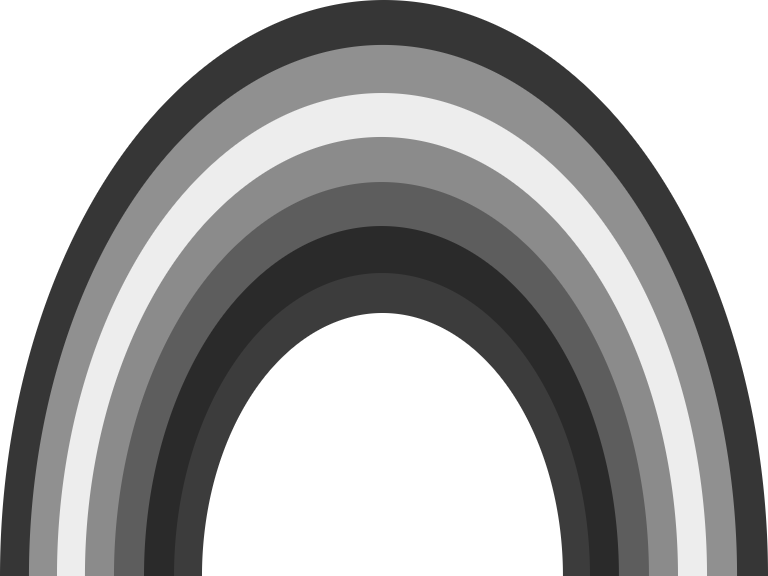
Reproduce this background procedurally as a Shadertoy shader.

```glsl
// Draws a tall grey rainbow of nested half ellipses on a white ground.

const int BAND_COUNT = 8;

// Outer edge of each band: centre x, half width, height (fractions of the canvas)
const vec3 BAND_EDGES[BAND_COUNT] = vec3[](
    vec3(0.5000, 0.5000, 1.0000),
    vec3(0.4987, 0.4610, 0.9220),
    vec3(0.4974, 0.4232, 0.8385),
    vec3(0.4967, 0.3861, 0.7622),
    vec3(0.4967, 0.3483, 0.6840),
    vec3(0.4967, 0.3092, 0.6076),
    vec3(0.4974, 0.2708, 0.5260),
    vec3(0.4980, 0.2350, 0.4566)
);

// Grey level inside each edge; the last one is the opening
const float BAND_GREYS[BAND_COUNT] = float[](
    0.212, 0.565, 0.929, 0.545, 0.365, 0.165, 0.235, 1.0
);

const float BACKGROUND_GREY = 1.0;

// Approximate signed distance to an ellipse centred at zero
float ellipseDistance(vec2 p, vec2 radii) {
    float scaled = length(p / radii);
    float slope = length(p / (radii * radii));
    return scaled * (scaled - 1.0) / max(slope, 1e-6);
}

// Smooth coverage of a shape, one pixel wide at its edge
float coverage(float signedDistance, float pixelSize) {
    return clamp(0.5 - signedDistance / pixelSize, 0.0, 1.0);
}

// Paints the bands from the outside inwards
float rainbowGrey(vec2 p, float aspect, float pixelSize) {
    float grey = BACKGROUND_GREY;
    for (int i = 0; i < BAND_COUNT; i++) {
        vec3 edge = BAND_EDGES[i];
        vec2 centre = vec2(edge.x * aspect, 0.0);
        vec2 radii = vec2(edge.y * aspect, edge.z);
        float d = ellipseDistance(p - centre, radii);
        grey = mix(grey, BAND_GREYS[i], coverage(d, pixelSize));
    }
    return grey;
}

void mainImage(out vec4 fragColor, in vec2 fragCoord) {
    // Canvas height is one unit
    vec2 p = fragCoord / iResolution.y;
    float aspect = iResolution.x / iResolution.y;
    float grey = rainbowGrey(p, aspect, 1.0 / iResolution.y);
    fragColor = vec4(vec3(grey), 1.0);
}
```
